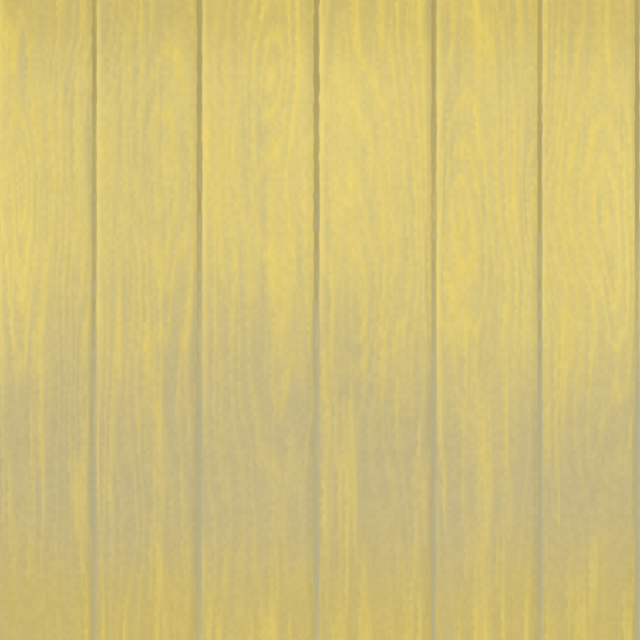
Give the GLSL for this texture, as a WebGL 1 fragment shader.

```glsl
precision highp float;
uniform vec2 u_resolution;

const float PLANKS = 6.0;
const float TAU = 6.28318;
const vec3 GREY_WOOD = vec3(0.77, 0.715, 0.515);
const vec3 WARM_WOOD = vec3(0.855, 0.785, 0.49);
const vec3 OLIVE = vec3(0.80, 0.72, 0.41);
const vec3 GOLD = vec3(0.935, 0.835, 0.41);
const vec3 PALE_GOLD = vec3(0.97, 0.88, 0.50);
const vec3 SEAM_DARK = vec3(0.66, 0.60, 0.38);
const vec3 SEAM_GREY = vec3(0.71, 0.68, 0.54);

float hash(vec2 p) {
  return fract(sin(dot(p, vec2(127.1, 311.7))) * 43758.5453);
}

float noise(vec2 p) {
  vec2 i = floor(p);
  vec2 f = fract(p);
  f = f * f * (3.0 - 2.0 * f);
  float low = mix(hash(i), hash(i + vec2(1.0, 0.0)), f.x);
  float high = mix(hash(i + vec2(0.0, 1.0)), hash(i + vec2(1.0, 1.0)), f.x);
  return mix(low, high, f.y);
}

float fbm(vec2 p) {
  float sum = 0.0;
  float amp = 0.5;
  for (int i = 0; i < 4; i++) {
    sum += amp * noise(p);
    p = p * 2.03 + 17.3;
    amp *= 0.5;
  }
  return sum / 0.9375;
}

// Soft elliptical pool of light
float glow(vec2 uv, vec2 center, vec2 size) {
  vec2 d = (uv - center) / size;
  return exp(-dot(d, d));
}

// Planks of slightly unequal width
float plankCoord(float x) {
  return PLANKS * (x + 0.005 + 0.018 * sin(TAU * x));
}

// Long arched growth rings around a heart in each plank
float ringGrain(vec2 q, float id) {
  vec2 seed = vec2(id * 7.3, id * 3.1);
  float heartX = mix(0.25, 0.75, hash(seed));
  float heartY = mix(0.5, 0.9, hash(seed + 4.7));
  float dx = q.x - heartX + 0.25 * (noise(vec2(q.x * 2.0, q.y * 5.0) + seed) - 0.5);
  float dy2 = (q.y - heartY) * (q.y - heartY);
  float radius = sqrt(dx * dx + 1.7 * dy2 / (1.0 + 12.0 * dy2));
  float warp = fbm(vec2(q.x * 5.0, q.y * 4.0) + seed);
  float wave = 0.5 + 0.5 * sin(TAU * (radius * 11.0 + warp * 2.6));
  return wave * wave;
}

// Fine fibres running along the plank
float fibreGrain(vec2 q, float id) {
  float coarse = noise(vec2(q.x * 13.0 + id * 19.0, q.y * 4.0));
  float fine = noise(vec2(q.x * 31.0 + id * 41.0, q.y * 9.0));
  return 0.55 * coarse + 0.45 * fine;
}

vec3 baseTone(vec2 uv, float id) {
  float drift = 0.3 * (fbm(uv * vec2(7.0, 4.0) + id) - 0.5);
  vec3 color = mix(GREY_WOOD, WARM_WOOD, smoothstep(0.28, 0.68, uv.y + drift));
  color = mix(color, OLIVE, 0.8 * (1.0 - smoothstep(0.0, 0.24, uv.y + 0.5 * drift)));
  return mix(color, OLIVE, 0.7 * smoothstep(0.86, 1.0, uv.y));
}

vec3 addSeam(vec3 color, float u, vec2 uv) {
  float edge = min(u, 1.0 - u);
  float wear = noise(uv * vec2(90.0, 65.0));
  float line = 1.0 - smoothstep(0.012, 0.034, edge + 0.012 * (wear - 0.5));
  float lip = smoothstep(0.018, 0.035, u) * (1.0 - smoothstep(0.04, 0.085, u));
  float shade = smoothstep(0.90, 0.98, u);
  float upper = smoothstep(0.25, 0.65, uv.y);
  float strength = 0.5 + 0.4 * noise(vec2(uv.x * 20.0, uv.y * 9.0));
  color = mix(color, PALE_GOLD, lip * upper * 0.45 * strength);
  color *= 1.0 - 0.045 * shade;
  vec3 seam = mix(SEAM_GREY, SEAM_DARK, smoothstep(0.35, 0.8, uv.y + 0.3 * (wear - 0.5)));
  return mix(color, seam, line * strength);
}

void main() {
  vec2 uv = gl_FragCoord.xy / u_resolution;
  float plank = plankCoord(uv.x);
  float u = fract(plank);
  float id = mod(floor(plank), PLANKS);

  // Ragged grain edges
  float speck = noise(uv * vec2(190.0, 150.0));
  vec2 q = vec2(u + 0.018 * (speck - 0.5), uv.y);
  float rings = ringGrain(q, id);
  float fibres = fibreGrain(q, id);
  float patches = smoothstep(0.25, 0.7, fbm(vec2(plank * 1.8, uv.y * 3.0) + 8.0));

  // Wood tone and grain
  vec3 color = baseTone(uv, id);
  float vigor = mix(0.25, 0.62, smoothstep(0.2, 0.7, uv.y)) * mix(0.45, 1.0, patches);
  color = mix(color, GOLD, vigor * rings * (0.4 + 0.6 * fibres));
  color = mix(color, GOLD, 0.35 * smoothstep(0.52, 0.85, fibres));
  color = mix(color, GREY_WOOD, 0.4 * smoothstep(0.5, 0.15, fibres) * (1.0 - 0.5 * rings));

  // Sheen and mottling
  float sheen = glow(uv, vec2(0.0, 0.58), vec2(0.07, 0.18))
    + glow(uv, vec2(0.54, 0.77), vec2(0.09, 0.15))
    + glow(uv, vec2(0.97, 0.65), vec2(0.05, 0.20));
  color = mix(color, PALE_GOLD, 0.42 * min(sheen, 1.0) * (0.5 + 0.5 * rings));
  color *= 0.98 + 0.035 * speck + 0.012 * (hash(vec2(id, 2.0)) - 0.5);

  gl_FragColor = vec4(addSeam(color, u, uv), 1.0);
}
```
